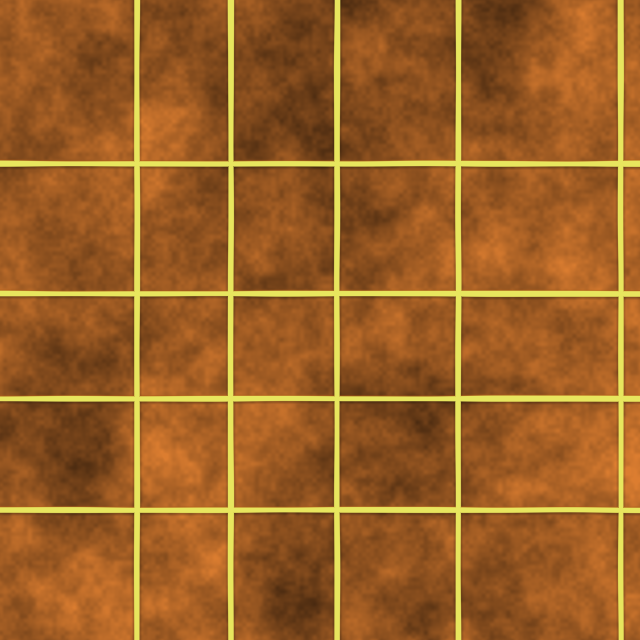
This pattern is drawn by a WebGL 2 fragment shader. Its source:

```glsl
#version 300 es
precision highp float;

uniform vec2 u_resolution;
out vec4 outColor;

const vec3 CLAY = vec3(0.575, 0.328, 0.126);
const vec3 GROUT = vec3(0.91, 0.90, 0.37);
const vec3 RIM = vec3(0.70, 0.36, 0.08);
const float HALF_WIDTH = 0.0043;

// Joint positions; the last row lies beyond the canvas.
const float COLUMNS[5] = float[5](0.2142, 0.3607, 0.5267, 0.7161, 0.9701);
const float ROWS[5] = float[5](0.2031, 0.3770, 0.5410, 0.7441, 1.0500);

float hash(vec2 p) {
    vec3 q = fract(vec3(p.xyx) * 0.1031);
    q += dot(q, q.yzx + 33.33);
    return fract((q.x + q.y) * q.z);
}

float valueNoise(vec2 p) {
    vec2 cell = floor(p);
    vec2 f = fract(p);
    f = f * f * (3.0 - 2.0 * f);
    float low = mix(hash(cell), hash(cell + vec2(1.0, 0.0)), f.x);
    float high = mix(hash(cell + vec2(0.0, 1.0)), hash(cell + 1.0), f.x);
    return mix(low, high, f.y);
}

// Layered noise, normalised to 0..1.
float fbm(vec2 p, int octaves, float gain) {
    float sum = 0.0;
    float total = 0.0;
    float weight = 1.0;
    for (int i = 0; i < octaves; i++) {
        sum += weight * valueNoise(p);
        total += weight;
        weight *= gain;
        p = p * 2.03 + vec2(17.3, 9.1);
    }
    return sum / total;
}

// x: signed distance to the nearest joint, y: index of the tile.
vec2 nearestJoint(float x, float joints[5]) {
    vec2 result = vec2(1.0, 0.0);
    for (int i = 0; i < 5; i++) {
        float d = x - joints[i];
        if (abs(d) < abs(result.x)) result.x = d;
        result.y += step(0.0, d);
    }
    return result;
}

// Slow bend of a joint edge, with its own shape on each side.
float edgeBend(float along, float side, float seed) {
    float lane = seed * 7.0 + step(0.0, side) * 3.0;
    return 0.0016 * (valueNoise(vec2(along * 9.0, lane)) - 0.5);
}

// Distance outside the joint body; negative within it.
float jointEdge(float signedDist, float along, float seed) {
    return abs(signedDist) - HALF_WIDTH - edgeBend(along, signedDist, seed);
}

float coverage(float dist, float pixel) {
    return 1.0 - smoothstep(-0.75 * pixel, 0.75 * pixel, dist);
}

// Fades from 1 at the joint to 0 at the given reach.
float falloff(float dist, float reach) {
    return 1.0 - smoothstep(0.0, reach, dist);
}

vec3 claySurface(vec2 uv, vec2 tile) {
    float mottling = fbm(uv * 4.5 + 3.7, 6, 0.77);
    float tone = 0.07 * (hash(tile + 5.0) - 0.5);
    return CLAY * clamp(1.0 + 1.75 * (mottling - 0.5) + tone, 0.35, 1.5);
}

void main() {
    vec2 uv = gl_FragCoord.xy / u_resolution;
    float pixel = 1.0 / min(u_resolution.x, u_resolution.y);

    vec2 column = nearestJoint(uv.x, COLUMNS);
    vec2 row = nearestJoint(uv.y, ROWS);
    vec2 tile = vec2(column.y, row.y);
    float columnEdge = jointEdge(column.x, uv.y, column.y + step(column.x, 0.0));
    float rowEdge = jointEdge(row.x, uv.x, row.y + step(row.x, 0.0) + 11.0);

    vec3 color = claySurface(uv, tile);

    // Shade below and beside the joints, warm rim above them.
    float below = step(row.x, 0.0);
    color *= 1.0 - 0.28 * below * falloff(rowEdge, 0.006);
    color *= 1.0 - 0.18 * falloff(columnEdge, 0.005);
    color = mix(color, RIM, 0.6 * (1.0 - below) * falloff(rowEdge, 0.003));

    // Joints on top.
    float joint = coverage(min(columnEdge, rowEdge), pixel);
    color = mix(color, GROUT, joint);

    outColor = vec4(color, 1.0);
}
```
